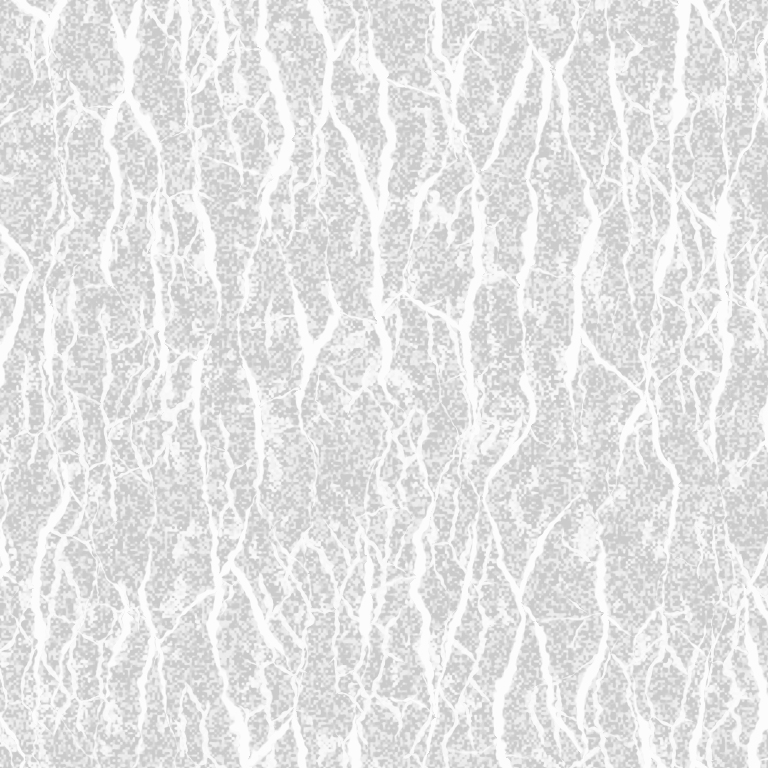
Reproduce this texture procedurally as a Shadertoy shader.

```glsl
const vec3 DARK_BARK = vec3(0.795);
const vec3 LIGHT_BARK = vec3(0.93);
const vec3 CRACK_WHITE = vec3(0.99);

vec2 hash22(vec2 p) {
    vec3 q = fract(p.xyx * vec3(0.1031, 0.1030, 0.0973));
    q += dot(q, q.yzx + 33.33);
    return fract((q.xx + q.yz) * q.zy);
}

// Smooth value noise, two independent channels in 0..1
vec2 noise2(vec2 p) {
    vec2 cell = floor(p), f = fract(p);
    f = f * f * (3.0 - 2.0 * f);
    vec2 low = mix(hash22(cell), hash22(cell + vec2(1, 0)), f.x);
    vec2 high = mix(hash22(cell + vec2(0, 1)), hash22(cell + vec2(1, 1)), f.x);
    return mix(low, high, f.y);
}

// Displacement that makes the crack paths wander and fray
vec2 wander(vec2 uv) {
    vec2 offset = vec2(0.0);
    float frequency = 11.0, amplitude = 0.026;
    for (int i = 0; i < 4; i++) {
        offset += amplitude * (noise2(uv * frequency + float(i) * 17.3) - 0.5);
        frequency *= 2.3;
        amplitude *= 0.5;
    }
    return offset;
}

// Stretched Voronoi: x = canvas distance to the cell border, y = how upright it is
vec2 cellBorder(vec2 uv, vec2 scale, float seed) {
    vec2 p = uv * scale, cell = floor(p), f = fract(p);
    vec2 nearest = vec2(0.0), nearestCell = vec2(0.0);
    float best = 1e3;
    for (int y = -1; y <= 1; y++)
    for (int x = -1; x <= 1; x++) {
        vec2 g = vec2(x, y);
        vec2 site = g + hash22(cell + g + seed) - f;
        float d = dot(site, site);
        if (d < best) {
            best = d;
            nearest = site;
            nearestCell = g;
        }
    }
    vec2 border = vec2(1e3, 0.0);
    for (int y = -2; y <= 2; y++)
    for (int x = -2; x <= 2; x++) {
        vec2 g = nearestCell + vec2(x, y);
        vec2 site = g + hash22(cell + g + seed) - f;
        vec2 across = site - nearest;
        if (dot(across, across) > 1e-5) {
            vec2 slope = across * scale;
            float d = dot(0.5 * (nearest + site), across) / length(slope);
            if (d < border.x) border = vec2(d, abs(normalize(slope).x));
        }
    }
    return border;
}

// Coverage of a crack with the given half width and edge softness
float crack(float dist, float halfWidth, float softness) {
    float strength = smoothstep(0.0, 0.0016, halfWidth);
    return strength * (1.0 - smoothstep(halfWidth - softness, halfWidth + softness, dist));
}

void mainImage(out vec4 fragColor, in vec2 fragCoord) {
    vec2 uv = fragCoord / iResolution.y;
    vec2 warped = uv + wander(uv);
    float grain = noise2(uv * 310.0).x;
    float fray = (noise2(uv * 170.0 + 40.0).y - 0.5) * 0.003;

    // Broad upright cracks, swelling and thinning along their length
    vec2 broad = cellBorder(warped, vec2(14.0, 5.0), 3.0);
    float swell = smoothstep(0.2, 0.75, noise2(uv * vec2(17.0, 9.0) + 5.0).x);
    float broadWidth = mix(0.0014, 0.0065, smoothstep(0.4, 0.95, broad.y)) * mix(0.2, 1.0, swell);
    float cracks = crack(broad.x + fray, broadWidth, 0.0017);

    // Hairline cracks that fade in and out
    vec2 fine = cellBorder(warped + 0.4 * wander(uv * 2.0 + 7.0), vec2(27.0, 13.0), 61.0);
    float visible = smoothstep(0.35, 0.75, noise2(uv * vec2(24.0, 14.0) + 23.0).y);
    float fineWidth = mix(0.0012, 0.0034, fine.y) * visible;
    cracks = max(cracks, 0.9 * crack(fine.x + fray, fineWidth, 0.0014));

    // Speckled bark, paler beside cracks and in upright patches
    float patches = noise2(warped * vec2(46.0, 22.0) + 11.0).x - 0.5;
    float halo = exp(-max(broad.x - broadWidth, 0.0) / 0.004) * swell;
    float speckle = smoothstep(0.2, 0.9, grain + 0.2 * patches + 0.16 * halo);
    vec3 bark = mix(DARK_BARK, LIGHT_BARK, speckle);

    // Loose pale flakes
    float flakes = smoothstep(0.72, 0.9, noise2(warped * vec2(60.0, 38.0) + 71.0).y + 0.25 * (grain - 0.5));
    vec3 color = mix(bark, CRACK_WHITE, max(cracks, 0.75 * flakes));
    fragColor = vec4(color, 1.0);
}
```
